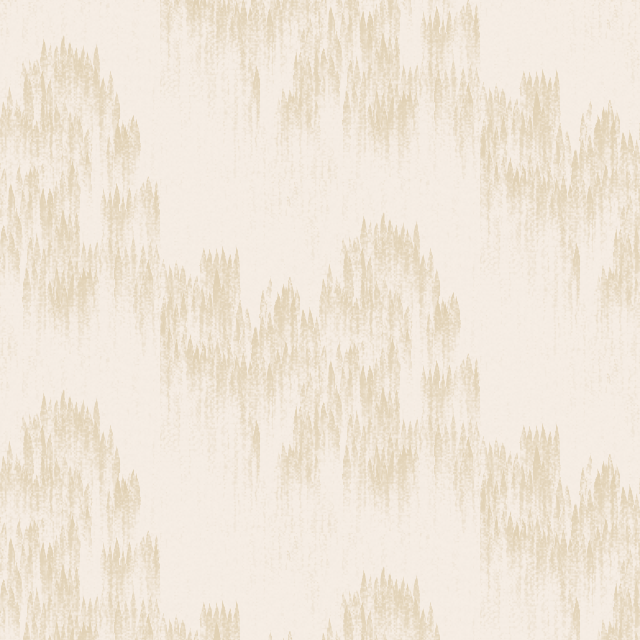
Give the GLSL for this pattern, as a WebGL 1 fragment shader.

```glsl
precision highp float;
// Dry-brushed ridges in sand on pale paper, in half-drop repeat.
// Groups of pointed strokes hang in stacked rows below a crest line, fade
// downwards to a foot line, and are broken up by streaks and fine grain.

uniform vec2 u_resolution;

const vec3 PAPER = vec3(0.961, 0.928, 0.893);
const vec3 SAND = vec3(0.874, 0.808, 0.685);
const float COLUMN = 0.5;          // width of one repeat
const float PERIOD = 0.5534;       // height of one repeat
const vec2 ORIGIN = vec2(0.25, 0.28);
const int LAYERS = 3;
const int ROWS = 7;
const float ROW_GAP = 0.075;       // distance between stacked strokes
const float ROW_CHANCE = 0.62;     // share of the lower strokes drawn
const float TIP_LENGTH = 0.036;
const float TIP_JITTER = 0.034;
const float WOBBLE = 0.0025;
const float WASH = 0.26;           // faint tint left below the foot

float hash(vec2 p) {
  return fract(sin(dot(p, vec2(127.1, 311.7))) * 43758.5453);
}

float noise(vec2 p) {
  vec2 i = floor(p);
  vec2 f = fract(p);
  f = f * f * (3.0 - 2.0 * f);
  return mix(mix(hash(i), hash(i + vec2(1.0, 0.0)), f.x),
             mix(hash(i + vec2(0.0, 1.0)), hash(i + vec2(1.0, 1.0)), f.x), f.y);
}

float ridge(float x, float centre, float top, float steepness) {
  return top + steepness * (x - centre) * (x - centre);
}

// Upper outline, measured downwards: one broad mountain and three spurs.
float crestLine(float x) {
  float mountain = ridge(x, 0.349, 0.050, 12.0);
  float spur = ridge(x, 0.189, 0.148, 38.0);
  float stubs = min(ridge(x, 0.026, 0.130, 38.0), ridge(x, 0.086, 0.087, 61.0));
  return min(min(mountain, spur), min(stubs, 0.26));
}

float footLine(float x) {
  return 0.35 + 0.19 * smoothstep(0.02, 0.25, x) - 0.04 * smoothstep(0.33, 0.38, x);
}

// Group of pointed strokes side by side, dark at the tips: ink from 0 to 1.
float brush(vec2 p, float left, float width, float tip, float spikes, float reach, float seed) {
  float lane = (p.x - left) / width * spikes;
  if (lane < 0.0 || lane >= spikes) return 0.0;
  float rnd = hash(vec2(floor(lane) + 3.0, seed));
  float below = mod(p.y - tip - TIP_JITTER * (rnd - 0.5), PERIOD);
  float soft = 0.8 * spikes / (width * u_resolution.x);
  float halfWidth = (0.5 + 2.0 * soft) * pow(min(below / TIP_LENGTH, 1.0), 0.75) - soft;
  float shape = 1.0 - smoothstep(halfWidth - soft, halfWidth + soft, abs(fract(lane) - 0.5));
  float fade = clamp(1.0 - below / (reach * (0.8 + 0.4 * rnd)), 0.0, 1.0);
  return shape * pow(fade, 1.15) * (0.8 + 0.2 * fract(rnd * 7.0));
}

float strokes(vec2 p) {
  // One small dab stands alone above the spur.
  float ink = 0.8 * brush(p, 0.196, 0.019, 0.015, 2.0, 0.065, 5.0);
  for (int l = 0; l < LAYERS; l++) {
    float layer = float(l);
    float count = 16.0 - 2.0 * layer;
    float width = COLUMN / count;
    float group = clamp(floor(p.x / width), 0.0, count - 1.0);
    float centre = (group + 0.5) * width;
    float crest = crestLine(centre) + 0.02 * layer
                + 0.024 * (hash(vec2(group, layer + 11.0)) - 0.5);
    float lowest = footLine(centre) - 0.085;
    for (int k = 0; k < ROWS; k++) {
      float row = float(k);
      float seed = group + 17.0 * layer + 53.0 * row;
      float rnd = hash(vec2(seed, 2.7));
      float tip = crest + ROW_GAP * (row + 0.6 * rnd * min(row, 1.0));
      bool drawn = tip < lowest && (k == 0 || hash(vec2(seed, 8.3)) < ROW_CHANCE);
      if (drawn) {
        float reach = 0.10 + 0.07 * fract(rnd * 13.0);
        float strength = 0.72 + 0.28 * hash(vec2(seed, 4.9));
        ink = max(ink, strength * brush(p, group * width, width, tip, floor(48.0 / count), reach, seed));
      }
    }
  }
  return ink;
}

// Pale residue that trails off below the foot.
float residue(vec2 p) {
  float below = mod(p.y - footLine(p.x) + 0.06, PERIOD);
  float trail = 1.0 - smoothstep(0.02, 0.30, below);
  float onset = smoothstep(0.0, 0.06, below);
  return WASH * trail * onset * mix(1.0, 0.5, smoothstep(0.22, 0.32, p.x));
}

void main() {
  // Half-drop cell, with y measured downwards.
  vec2 p = gl_FragCoord.xy / u_resolution;
  p = vec2(p.x, 1.0 - p.y) - ORIGIN;
  float column = floor(p.x / COLUMN);
  vec2 cell = vec2(p.x - column * COLUMN, mod(p.y - 0.5 * PERIOD * column, PERIOD));

  // Uneven edges, long streaks and paper grain.
  vec2 bent = cell;
  bent.x += WOBBLE * (noise(cell * vec2(60.0, 75.0)) - 0.5);
  float streak = noise(bent * vec2(300.0, 22.0));
  float speckle = noise(cell * 390.0);
  float grain = mix(streak, speckle, 0.45);

  float ink = max(strokes(bent), residue(cell));
  float cover = smoothstep(grain - 0.38, grain + 0.38, ink) * (0.35 + 0.65 * ink);
  vec3 colour = mix(PAPER, SAND, cover);
  colour += 0.012 * (speckle - 0.5);
  gl_FragColor = vec4(colour, 1.0);
}
```
